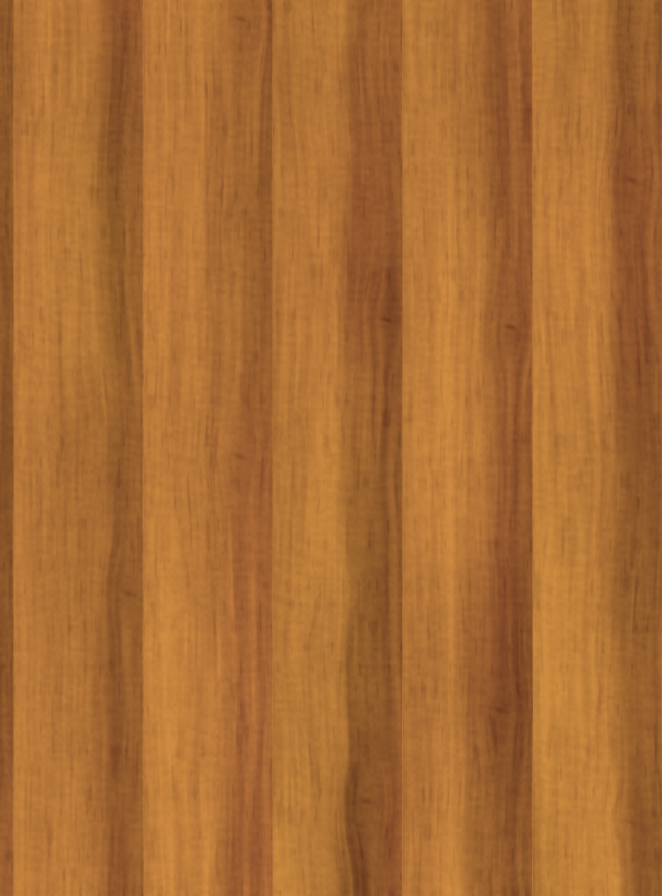
Write a Shadertoy shader that draws this texture.

```glsl
// Walnut veneer in upright staves: each fades from honey sapwood on the left
// to dark heartwood on the right, then meets the next one at a crisp seam.
// Stretched value noise makes the fibres, which bend around small knots.

float hash(vec2 p) {
    return fract(sin(dot(p, vec2(127.1, 311.7))) * 43758.5453);
}

// Smooth value noise, centred on zero
float noise(vec2 p) {
    vec2 cell = floor(p), f = fract(p);
    f = f * f * (3.0 - 2.0 * f);
    float low = mix(hash(cell), hash(cell + vec2(1, 0)), f.x);
    float high = mix(hash(cell + vec2(0, 1)), hash(cell + vec2(1, 1)), f.x);
    return mix(low, high, f.y) - 0.5;
}

void mainImage(out vec4 fragColor, in vec2 fragCoord) {
    vec2 p = fragCoord / iResolution.x;
    float height = iResolution.y / iResolution.x;

    // Stave number and position across it
    float across = (p.x - 0.021) / 0.196;
    float stave = floor(across);
    float u = across - stave;
    float seed = stave * 17.3 + 40.0;

    // Fibre coordinate: gentle sway, then pushed aside by knots
    float grain = p.x + 0.022 * noise(vec2(p.x * 5.0 + seed, p.y * 3.0))
                + 0.005 * noise(vec2(p.x * 16.0 + seed, p.y * 11.0));
    float knotShade = 0.0;
    for (int i = 0; i < 2; i++) {
        vec2 key = vec2(seed, float(i) * 3.7 + 1.3);
        vec2 knot = vec2(0.021 + 0.196 * (stave + 0.72 + 0.26 * hash(key)),
                         height * (float(i) + hash(key + 5.1)) * 0.5);
        vec2 d = p - knot;
        vec2 halo = d / vec2(0.032, 0.06);
        vec2 core = (d + vec2(0.0, 0.3 * d.x)) / vec2(0.009, 0.004);
        float size = 0.4 + 0.6 * hash(key + 9.4);
        grain -= 0.75 * size * d.x * exp(-dot(halo, halo));
        knotShade += size * (0.28 * exp(-dot(core, core)) + 0.07 * exp(-dot(halo, halo)));
    }

    // Wavy passage from sapwood to heartwood, ending at the seam
    float border = 0.47 + 0.2 * hash(vec2(seed, 2.0))
                 + 0.22 * noise(vec2(seed, p.y * 2.6))
                 + 0.07 * noise(vec2(seed + 3.0, p.y * 9.0));
    float blur = 0.07 + 0.12 * hash(vec2(seed, 6.0));
    float heart = smoothstep(border - blur, border + blur, u + (grain - p.x) * 3.0);
    heart *= 1.0 - smoothstep(0.985, 1.0, u);
    float sapTone = 0.81 + 0.08 * hash(vec2(seed, 4.0));
    float heartTone = 0.34 + 0.12 * hash(vec2(seed, 8.0));
    float tone = mix(sapTone, heartTone, heart);
    tone -= 0.05 * smoothstep(0.475, 0.49, u) * (1.0 - heart);

    // Clouds and streaks, from broad to fine
    tone += 0.22 * noise(vec2(p.x * 10.0 + seed, p.y * 3.2));
    tone += 0.26 * noise(vec2(grain * 30.0 + seed, p.y * 1.3));
    tone += (0.16 + 0.14 * heart) * noise(vec2(grain * 95.0 + seed, p.y * 2.4));
    tone += 0.19 * noise(vec2(grain * 210.0 + seed, p.y * 13.0));

    // Cross ripple and short dark pores
    tone += 0.10 * noise(vec2(p.x * 60.0 + p.y * 25.0 + seed, p.y * 150.0));
    tone += 0.09 * noise(vec2(p.x * 230.0 + seed, p.y * 170.0));
    tone -= 0.13 * smoothstep(0.2, 0.45, noise(vec2(grain * 180.0 + seed, p.y * 32.0)));

    // Knots and the thin seam shadow
    tone -= knotShade;
    tone -= 0.06 * smoothstep(0.02, 0.0, min(u, 1.0 - u));

    vec3 darkWood = vec3(0.45, 0.25, 0.13);
    vec3 honeyWood = vec3(0.78, 0.52, 0.24);
    vec3 color = mix(darkWood, honeyWood, clamp(tone, -0.3, 1.08));

    // Drift between reddish and olive brown
    float redness = noise(vec2(p.x * 7.0 + seed, p.y * 2.0));
    color += vec3(0.02, -0.012, 0.016) * redness * (0.6 + heart);
    fragColor = vec4(color, 1.0);
}
```
